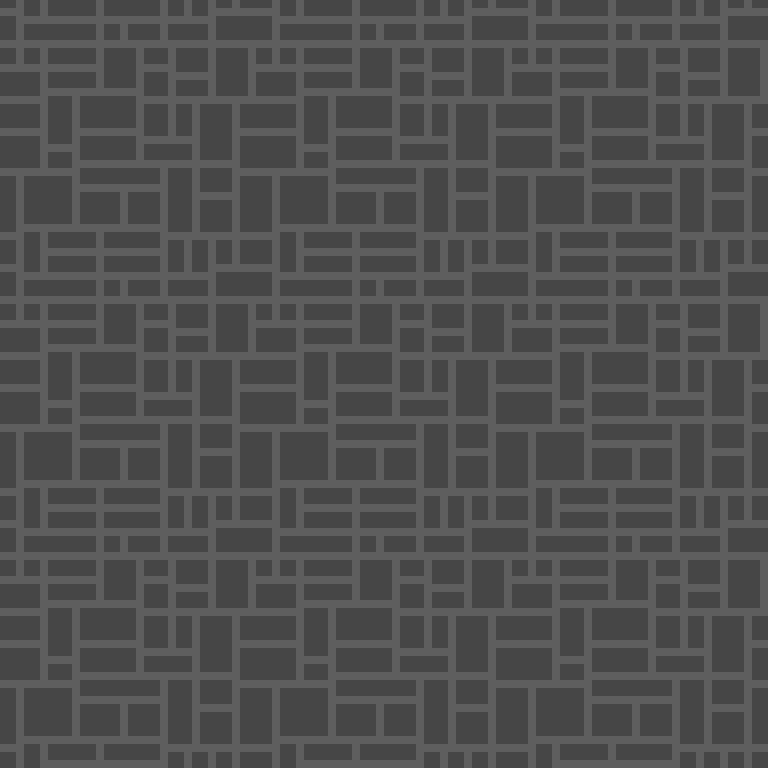
This pattern is drawn by a Shadertoy shader. Its source:

```glsl
// Grey stone paving: a 3 by 3 repeat of one tile, 32 units wide, with joints one unit thick.
// Interlocking pinwheel blocks are placed on a wrapping 4 by 4 lattice,
// then each block is cut at random whole units into a few rectangular stones.

const float TILE = 32.0;
const float CELL = 8.0;

float hash(vec4 v) {
    uvec4 u = uvec4(v);
    uint n = u.x * 1973u + u.y * 9277u + u.z * 26699u + u.w * 3571u + 811u;
    n = (n ^ (n >> 15u)) * 73939u;
    n = (n ^ (n >> 13u)) * 41759u;
    n ^= n >> 16u;
    return float(n & 65535u) / 65536.0;
}

// Even cells hold an upright joint, odd cells a level one
bool isUpright(vec2 cell) {
    return mod(cell.x + cell.y, 2.0) < 0.5;
}

// Position of the dividing joint that crosses a lattice cell
float jointOffset(vec2 cell) {
    cell = mod(cell, 4.0);
    float jitter = hash(vec4(cell, 7.0, 3.0));
    if (!isUpright(cell)) return 3.0 + floor(3.0 * jitter);

    // Upright joints swing left and right so that none runs the full height
    float swing = mod(step(2.0, cell.y) + step(2.0, cell.x), 2.0);
    return 2.0 + 3.0 * swing + floor(2.0 * jitter);
}

// Bounds (lo.xy, hi.xy) of the pinwheel block around p
vec4 blockAt(vec2 p) {
    vec2 cell = floor(p / CELL);
    vec2 local = p - cell * CELL;
    vec2 side;
    if (isUpright(cell)) {
        side.x = step(jointOffset(cell), local.x);
        side.y = step(jointOffset(cell + vec2(2.0 * side.x - 1.0, 0.0)), local.y);
    } else {
        side.y = step(jointOffset(cell), local.y);
        side.x = step(jointOffset(cell + vec2(0.0, 2.0 * side.y - 1.0)), local.x);
    }

    // The four cells meeting at the block's lattice corner bound it
    vec2 corner = cell + side;
    float ne = jointOffset(corner);
    float sw = jointOffset(corner - 1.0);
    float se = jointOffset(corner - vec2(0.0, 1.0));
    float nw = jointOffset(corner - vec2(1.0, 0.0));
    vec4 offsets = isUpright(corner) ? vec4(sw, se, ne, nw) : vec4(nw, sw, se, ne);
    return vec4(corner - 1.0, corner) * CELL + offsets;
}

// Cut a block into stones and return the one that contains p
vec4 stoneAt(vec2 p) {
    vec4 block = blockAt(p);
    vec2 lo = block.xy, hi = block.zw;
    for (int level = 0; level < 4; level++) {
        vec2 size = hi - lo;
        vec4 seed = vec4(mod(lo, TILE), size);
        if (max(size.x, size.y) < 6.0) break;

        // The smaller a stone is, the likelier it stays whole
        if (hash(seed + 11.0) < 1.3 - size.x * size.y / 40.0) break;

        // Level cuts are likelier, which favours wide stones
        int axis = hash(seed + 23.0) < 0.62 ? 1 : 0;
        if (size[axis] < 6.0) axis = 1 - axis;
        float cut = lo[axis] + 3.0 + floor(hash(seed + 37.0) * (size[axis] - 5.0));
        if (p[axis] < cut) hi[axis] = cut;
        else lo[axis] = cut;
    }
    return vec4(lo, hi);
}

void mainImage(out vec4 fragColor, in vec2 fragCoord) {
    // The half unit puts the stone edges on whole units of the canvas
    vec2 p = mod(fragCoord / iResolution.xy * 3.0 * TILE + 0.5, TILE);
    float pixel = 3.0 * TILE / iResolution.y;

    // Distance inside the stone, whose joint takes half a unit per side
    vec4 stone = stoneAt(p);
    vec2 inset = min(p - stone.xy, stone.zw - p) - 0.5;
    float cover = clamp(min(inset.x, inset.y) / pixel + 0.5, 0.0, 1.0);

    fragColor = vec4(vec3(mix(0.37, 0.273, cover)), 1.0);
}
```
